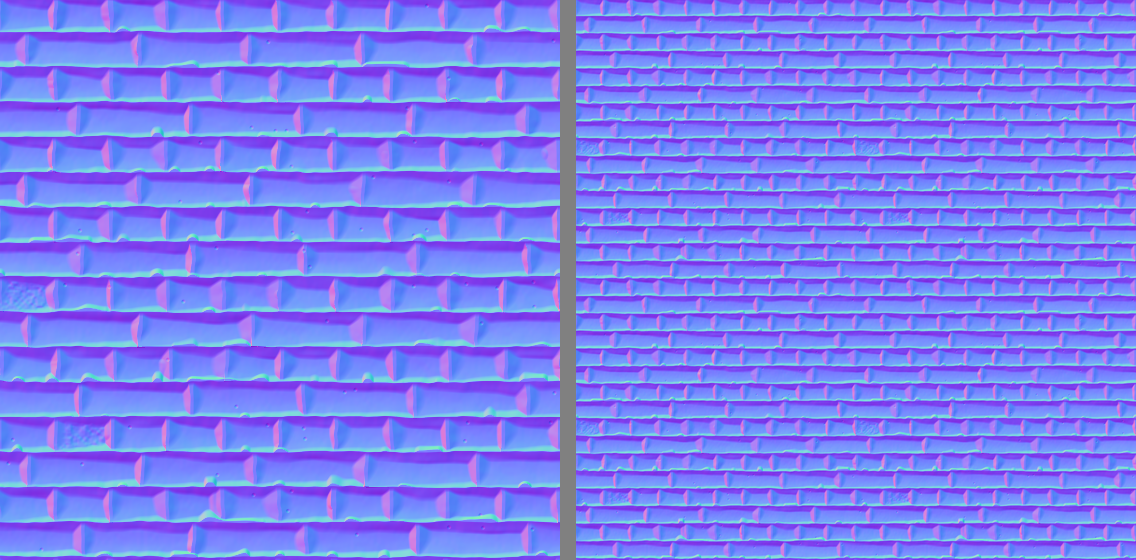
Left, the tile; right, the same tile 2 across and 2 down.
A three.js fragment shader for this texture map:

```glsl
// Tangent-space normal map of a painted brick wall: 16 courses that alternate
// ten short headers with five long stretchers. A height field is built from
// softly joined planes, worn by wrapping noise, then differentiated.
varying vec2 vUv;

const float COURSES = 16.0;       // one unit of length is one course
const float JOINT_LIFT = 0.09;    // height of the lowest joint
const float MORTAR = 0.05;        // level of the upright joints
const float SAMPLE_STEP = 0.016;  // half width of the slope filter
const float LEAN = 0.03;          // overall sideways lean of the surface

float hash(vec2 c) {
  vec3 q = fract(c.xyx * vec3(0.1031, 0.1030, 0.0973));
  q += dot(q, q.yzx + 33.33);
  return fract((q.x + q.y) * q.z);
}

// Value noise, scaled by whole numbers so that it wraps with the wall
float noise(vec2 p, vec2 scale) {
  vec2 period = COURSES * scale;
  vec2 g = p * scale;
  vec2 i = floor(g);
  vec2 f = fract(g);
  f = f * f * (3.0 - 2.0 * f);
  vec2 a = mod(i, period);
  vec2 b = mod(i + 1.0, period);
  return mix(mix(hash(a), hash(vec2(b.x, a.y)), f.x),
             mix(hash(vec2(a.x, b.y)), hash(b), f.x), f.y);
}

float softMin(float a, float b, float k) {
  float h = max(k - abs(a - b), 0.0) / k;
  return min(a, b) - 0.25 * h * h * k;
}

// Sparse round paint blobs
float blobs(vec2 p, float scale) {
  vec2 g = p * scale;
  vec2 id = mod(floor(g), COURSES * scale);
  vec2 centre = 0.25 + 0.5 * vec2(hash(id + 51.0), hash(id + 87.0));
  float d = length(fract(g) - centre);
  return step(0.93, hash(id + 19.0)) * (1.0 - smoothstep(0.02, 0.13, d));
}

// Horizontal start of the bricks in a course
float courseOffset(float course) {
  float jitter = 0.14 * hash(vec2(course, 71.0)) - 0.10;
  float kind = mod(course, 4.0);
  float start = kind < 0.5 ? 2.27 : (abs(kind - 2.0) < 0.5 ? 0.81 : 0.0);
  return start + jitter;
}

// Face of one brick: bulged, tilted and sometimes rough
float brickFace(vec2 p, vec2 local, float width, vec2 id) {
  float bulge = 0.07 + 0.33 * local.y - 0.27 * local.y * local.y;
  vec2 tilt = vec2(0.09, 0.0)
            + 0.12 * (vec2(hash(id + 11.0), hash(id + 23.0)) - 0.5);
  float level = 0.025 * (hash(id + 37.0) - 0.5);
  float rough = step(0.95, hash(id + 43.0));
  float grain = noise(p, vec2(5.0)) + 0.6 * noise(p, vec2(11.0));
  return bulge + level + dot(tilt, vec2(local.x / width, local.y) - 0.5)
       + 0.035 * rough * (grain - 0.8);
}

float wallHeight(vec2 p) {
  // Uneven edges
  vec2 q = p;
  q.y += 0.05 * (noise(p, vec2(1.0, 1.0)) - 0.5)
       + 0.03 * (noise(p, vec2(4.0, 2.0)) - 0.5);
  q.x += 0.07 * (noise(p + 5.0, vec2(1.0, 1.0)) - 0.5)
       + 0.04 * (noise(p + 9.0, vec2(3.0, 4.0)) - 0.5);

  // Course and brick
  float course = mod(floor(q.y), COURSES);
  float count = mod(course, 2.0) < 0.5 ? 5.0 : 10.0;
  float width = COURSES / count;
  float x = (q.x - courseOffset(course)) / width;
  vec2 id = vec2(mod(floor(x), count), course);
  vec2 local = vec2(fract(x) * width, fract(q.y));

  // Sloping planes around the face
  float bite = 0.13 * smoothstep(0.72, 0.98, noise(p, vec2(2.0)));
  float streak = 0.82 + 0.36 * noise(p, vec2(1.0, 4.0));
  float bottom = max(local.y - bite, 0.0);
  float top = 0.63 * streak * (1.0 - local.y);
  float left = MORTAR + 0.35 * max(local.x - 0.10, 0.0);
  float steepness = mix(0.35, 1.15, hash(id + 61.0));
  float right = MORTAR + steepness * max(width - local.x - 0.5 * bite, 0.0);

  float h = brickFace(p, local, width, id);
  h = softMin(h, softMin(left, right, 0.02), 0.03);
  h = softMin(h, softMin(bottom, top, 0.02), 0.035);

  // Brush marks, grain and blobs over everything
  return h + 0.012 * noise(p, vec2(2.0, 3.0))
       + 0.003 * noise(p, vec2(9.0, 7.0)) + 0.016 * blobs(p, 2.0);
}

void main() {
  vec2 p = vUv * COURSES - vec2(0.0, JOINT_LIFT);
  vec2 e = vec2(SAMPLE_STEP, 0.0);
  vec2 slope = vec2(wallHeight(p + e.xy) - wallHeight(p - e.xy),
                    wallHeight(p + e.yx) - wallHeight(p - e.yx))
             / (2.0 * SAMPLE_STEP);
  // Green points down the wall
  vec3 normal = normalize(vec3(-slope.x - LEAN, slope.y, 1.0));
  gl_FragColor = vec4(0.5 + 0.5 * normal, 1.0);
}
```
